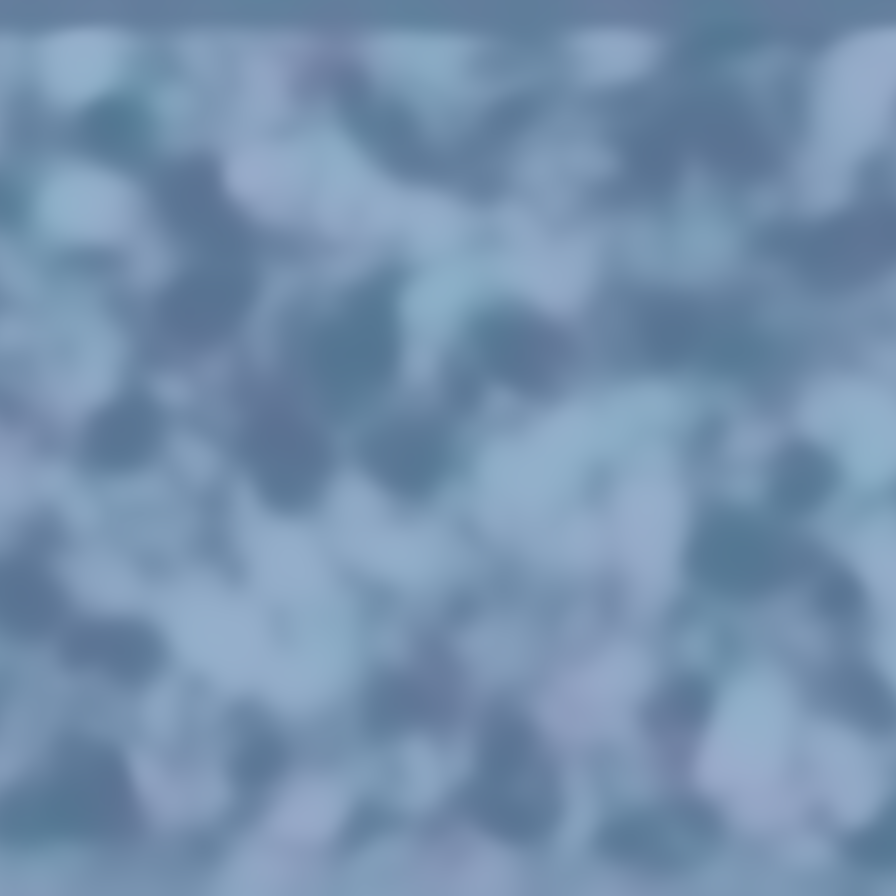
Write a WebGL 2 fragment shader that draws this texture.

```glsl
#version 300 es
precision highp float;
// Soft, out-of-focus blotches in slate and powder blue.
// Each cell of a grid scatters one smooth ellipse that lightens or darkens;
// two grid sizes are summed and squeezed into an even spread of tones.

uniform vec2 u_resolution;
out vec4 fragColor;

vec4 hash4(vec2 cell) {
    vec4 p = fract(cell.xyxy * vec4(0.1031, 0.1030, 0.0973, 0.1099));
    p += dot(p, p.wzxy + 33.33);
    return fract((p.xxyz + p.yzzw) * p.zywx);
}

// Sum of signed, randomly turned ellipses, one per grid cell
float blotches(vec2 p, float seed) {
    vec2 base = floor(p);
    float sum = 0.0;
    for (int j = -2; j <= 2; j++) {
        for (int i = -2; i <= 2; i++) {
            vec2 cell = base + vec2(i, j);
            vec4 shape = hash4(cell + seed);
            float stretch = hash4(cell + seed + 57.0).x;
            vec2 offset = p - cell - shape.xy;
            float angle = 3.14159 * shape.z;
            vec2 axis = vec2(cos(angle), sin(angle));
            vec2 local = vec2(dot(offset, axis), dot(offset, vec2(-axis.y, axis.x)));
            local /= vec2(mix(0.95, 1.7, stretch), 0.85);
            float falloff = max(0.0, 1.0 - dot(local, local));
            sum += (2.0 * shape.w - 1.0) * falloff * falloff * falloff;
        }
    }
    return sum;
}

void main() {
    vec2 uv = gl_FragCoord.xy / u_resolution.y;

    // Broad blotches with a little finer mottling
    float tone = blotches(uv * 11.0, 13.0) + 0.3 * blotches(uv * 21.0, 141.0);

    // Blurred dark strip along the top, paler rim along the bottom
    tone = mix(tone, -0.45, 0.9 * smoothstep(0.945, 0.985, uv.y));
    tone = mix(0.3, tone, smoothstep(0.0, 0.08, uv.y) * 0.7 + 0.3);

    // Even out the tones between shadow and highlight
    float level = 0.5 + 0.5 * tanh(1.7 * tone);
    vec3 color = mix(vec3(0.335, 0.445, 0.565), vec3(0.590, 0.690, 0.800), level);

    // Faint drift between violet and teal tints
    float tint = blotches(uv * 9.0, 271.0);
    color += 0.022 * tint * vec3(1.0, -0.5, 0.1);

    fragColor = vec4(color, 1.0);
}
```
